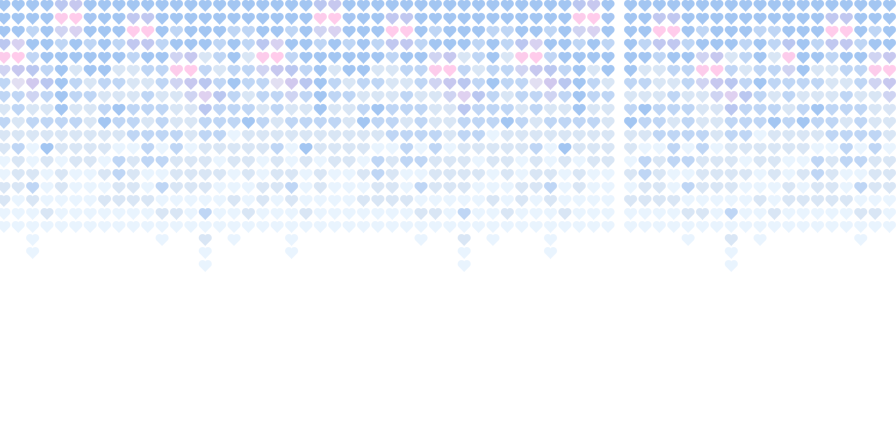
Write a Shadertoy shader that draws this pattern.

```glsl
float hash(vec2 p) {
    return fract(sin(dot(p, vec2(127.1, 311.7))) * 43758.5453);
}

// Heart with its tip at the origin, about 1.2 wide and 1.1 tall
float heartDistance(vec2 p) {
    p.x = abs(p.x);
    if (p.x + p.y > 1.0) return length(p - vec2(0.25, 0.75)) - 0.3536;
    float tip = length(p - 0.5 * max(p.x + p.y, 0.0));
    return min(length(p - vec2(0.0, 1.0)), tip) * sign(p.x - p.y);
}

// Blues from deep (0) to faint (3)
vec3 blueTone(float tone) {
    if (tone < 0.5) return vec3(0.64, 0.775, 0.95);
    if (tone < 1.5) return vec3(0.75, 0.84, 0.96);
    if (tone < 2.5) return vec3(0.85, 0.90, 0.96);
    return vec3(0.915, 0.955, 0.995);
}

// Pink blooms, repeating every 18 columns: column, row, strength
float pinkAmount(vec2 cell) {
    vec3 blooms[6] = vec3[6](
        vec3(4.6, 1.0, 1.0), vec3(9.5, 2.0, 1.0), vec3(0.6, 4.0, 1.0),
        vec3(12.6, 5.0, 1.0), vec3(2.0, 6.0, 0.5), vec3(14.0, 7.0, 0.5));
    float amount = 0.0;
    for (int i = 0; i < 6; i++) {
        vec2 d = cell - blooms[i].xy;
        d.x = mod(d.x + 9.0, 18.0) - 9.0;
        amount = max(amount, blooms[i].z * smoothstep(1.5, 0.5, length(d)));
    }
    return amount;
}

// Number of rows in a column, including the hanging drips
float columnLength(float column) {
    float drip = 0.0;
    if (column == 2.0) drip = 2.0;
    if (column == 11.0 || column == 16.0) drip = 1.0;
    if (column == 14.0) drip = 3.0;
    return 18.0 + drip;
}

void mainImage(out vec4 fragColor, in vec2 fragCoord) {
    vec2 pos = fragCoord / iResolution.y;
    vec2 pitch = vec2(0.03211, 0.02904);

    // Blank vertical seam between two panels
    pos.x -= clamp(pos.x - 1.3733, 0.0, 0.0182);

    vec2 grid = vec2(pos.x, 1.0 - pos.y) / pitch + vec2(0.232, 0.05);
    vec2 cell = floor(grid);
    vec2 local = (fract(grid) - 0.5) * pitch * vec2(1.0, -1.0);

    // The last panel starts partway through the repeat
    if (cell.x > 54.0) cell.x += 6.0;
    cell.x = mod(cell.x, 18.0);

    // Tones fade downward with scattered darker accents
    float spread = 1.9 * min(cell.y / 3.0, 1.0);
    float tone = cell.y * 0.17 + (hash(cell) - 0.5) * spread;
    if (cell.y < 17.0) tone -= step(0.9, hash(cell + 37.0));
    if (cell.y > 16.0) tone = 3.0;
    if (cell.x == 14.0 && cell.y == 18.0) tone = 2.0;

    vec3 heartColor = mix(blueTone(tone), vec3(1.0, 0.80, 0.92), pinkAmount(cell));

    float size = 0.024;
    float dist = heartDistance(local / size + vec2(0.0, 0.55)) * size;
    float edge = 0.75 / iResolution.y;
    float cover = smoothstep(edge, -edge, dist) * step(cell.y + 0.5, columnLength(cell.x));

    fragColor = vec4(mix(vec3(1.0), heartColor, cover), 1.0);
}
```
